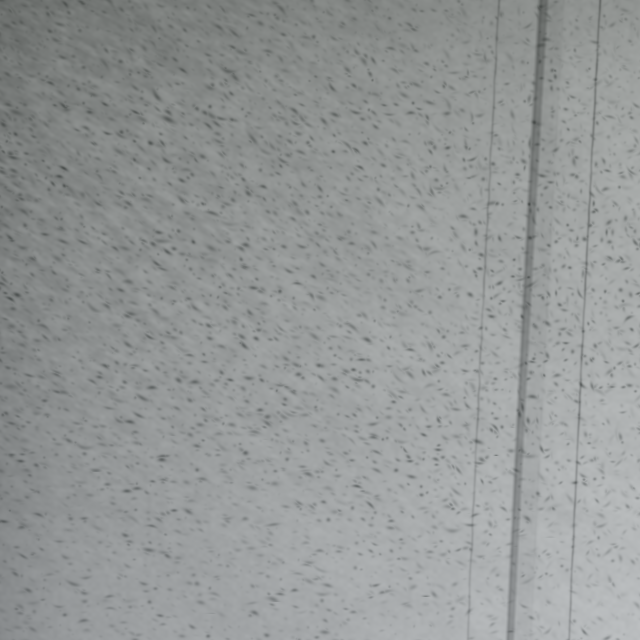
Reproduce this texture procedurally as a Shadertoy shader.

```glsl
// Speckled grey sheet lit from the lower right, crossed by a slanted groove and thin seams.
// A smooth light gradient carries slanted noise streaks, then jittered grids of soft
// tapered flecks, then vertical lines drawn from their distance to a gentle curve.

float hash(vec2 p) {
    return fract(sin(dot(p, vec2(127.1, 311.7))) * 43758.5453);
}

float valueNoise(vec2 p) {
    vec2 cell = floor(p), f = fract(p);
    f = f * f * (3.0 - 2.0 * f);
    float low = mix(hash(cell), hash(cell + vec2(1, 0)), f.x);
    float high = mix(hash(cell + vec2(0, 1)), hash(cell + vec2(1, 1)), f.x);
    return mix(low, high, f.y);
}

vec2 rotate(vec2 p, float angle) {
    float c = cos(angle), s = sin(angle);
    return vec2(c * p.x + s * p.y, c * p.y - s * p.x);
}

// Slope of the grain: steep at the upper left, nearly level at the bottom.
float grainAngle(vec2 uv) {
    return -0.20 - 0.36 * smoothstep(0.05, 0.75, uv.y);
}

vec3 sheetLight(vec2 uv) {
    float bottom = mix(0.560, 0.738, pow(uv.x, 0.72));
    float top = mix(0.478, 0.612, uv.x);
    float level = mix(bottom, top, pow(uv.y, 1.35));
    level -= 0.020 * smoothstep(0.12, 0.0, uv.x);
    level -= 0.030 * smoothstep(0.85, 1.0, uv.y);
    vec3 tint = mix(vec3(-0.010, 0.002, 0.009), vec3(-0.008, 0.005, -0.004), uv.y);
    return level + tint;
}

// Soft blurred grain, stretched along the slope.
float streaks(vec2 uv, float angle) {
    vec2 q = rotate(uv, angle);
    float coarse = valueNoise(q * vec2(38.0, 105.0));
    float fine = valueNoise(q * vec2(75.0, 190.0) + 31.0);
    return coarse * 0.55 + fine * 0.45 - 0.5;
}

// Coverage of short flecks, one per jittered cell; sizes are in canvas units.
float flecks(vec2 uv, float cells, vec2 size, float density, float seed) {
    vec2 home = floor(uv * cells);
    float cover = 0.0;
    for (int j = -1; j <= 1; j++) {
        for (int i = -1; i <= 1; i++) {
            vec2 id = home + vec2(i, j);
            vec2 key = id + seed;
            vec2 center = (id + vec2(hash(key), hash(key + 17.3))) / cells;
            float spread = mix(0.40, 1.3, smoothstep(0.5, 0.9, center.x));
            float angle = grainAngle(center) + (hash(key + 41.9) - 0.5) * 2.0 * spread;
            vec2 p = rotate(uv - center, angle);
            p.y += (hash(key + 88.7) - 0.5) * 50.0 * p.x * p.x;
            vec2 radius = size * vec2(mix(0.45, 1.2, hash(key + 63.1)), mix(0.8, 1.2, hash(key + 71.7)));
            float ink = exp(-dot(p / radius, p / radius));
            float present = step(hash(key + 105.5), density);
            float strength = mix(0.18, 1.0, pow(hash(key + 132.8), 2.0));
            cover = max(cover, ink * present * strength);
        }
    }
    return cover;
}

// Signed horizontal distance to a nearly upright curve starting at baseX.
float seamOffset(vec2 uv, float baseX, float slope) {
    return uv.x - (baseX + slope * uv.y + 0.006 * uv.y * uv.y);
}

float softLine(float offset, float width) {
    return exp(-offset * offset / (width * width));
}

float softBand(float offset, float halfWidth, float blur) {
    return 1.0 - smoothstep(halfWidth - blur, halfWidth + blur, abs(offset));
}

void mainImage(out vec4 fragColor, in vec2 fragCoord) {
    vec2 uv = fragCoord / iResolution.xy;
    vec3 color = sheetLight(uv);

    // Uneven patches and grain, strongest on the blurred upper left
    float blur = smoothstep(0.95, 0.1, uv.x) * smoothstep(0.0, 0.65, uv.y);
    color += (valueNoise(rotate(uv, -0.45) * vec2(9.0, 16.0) + 5.0) - 0.5) * 0.022;
    color += streaks(uv, -0.5) * mix(0.025, 0.095, blur);
    color += (valueNoise(uv * 150.0) - 0.5) * 0.022;

    // Soft dark flecks in three sizes, smaller towards the right, gathered in loose clumps
    float sharp = smoothstep(0.35, 0.9, uv.x);
    float density = mix(0.50, 0.78, smoothstep(0.0, 0.4, uv.y));
    float large = flecks(uv, 32.0, vec2(0.0096, 0.0032), density * 0.65, 11.0);
    float medium = flecks(uv, 48.0, vec2(0.0068, 0.0028), density, 57.0);
    float small = flecks(uv, 68.0, vec2(0.0044, 0.0024), density * 0.85, 203.0);
    float ink = max(large * mix(1.0, 0.5, sharp), max(medium, small * mix(0.65, 1.0, sharp)));
    float clump = mix(0.65, 1.2, valueNoise(uv * 9.0 + 3.0));
    float topFade = mix(1.0, 0.6, smoothstep(0.75, 1.0, uv.y));
    color -= ink * clump * topFade * vec3(0.215, 0.210, 0.212);

    // Main groove: dark strip widening upward, crisp left edge, shaded band beside it
    float groove = seamOffset(uv, 0.797, 0.046);
    float grooveHalf = mix(0.0058, 0.0072, uv.y);
    color -= 0.135 * softBand(groove, grooveHalf, 0.0035);
    color -= 0.045 * softLine(groove + 0.003, 0.0025);
    color -= 0.034 * softBand(groove - 0.018, 0.014, 0.008);
    color -= 0.030 * softLine(groove - 0.032, 0.0025) * valueNoise(uv * vec2(8.0, 45.0));

    // Thin seams on both sides, slightly uneven along their length
    float wear = mix(0.6, 1.1, valueNoise(vec2(3.0, uv.y * 38.0)));
    float wobble = (valueNoise(vec2(9.0, uv.y * 55.0)) - 0.5) * 0.0015;
    float leftSeam = seamOffset(uv, 0.7305, 0.0435) + wobble;
    float rightSeam = seamOffset(uv, 0.889, 0.0430) + wobble * 0.6;
    color -= 0.095 * wear * softLine(leftSeam, 0.0022);
    color -= 0.150 * wear * softLine(rightSeam, 0.0021);

    fragColor = vec4(clamp(color, 0.0, 1.0), 1.0);
}
```
